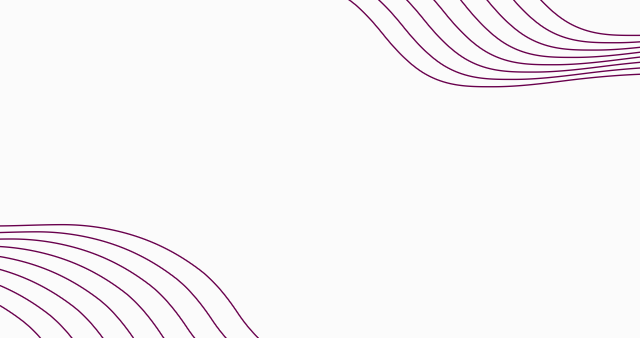
Give the GLSL for this background, as a Shadertoy shader.

```glsl
const int KNOTS = 6;
const int LINES = 8;
const vec3 PAPER = vec3(0.984);
const vec3 PLUM = vec3(0.41, 0.0, 0.30);
const float HALF_WIDTH = 0.108;

// Lengths are percentages of the canvas width; each knot is (x, y, slope).
const vec3 UPPER_WAVE[KNOTS] = vec3[KNOTS](
    vec3(54.69, 52.73, -0.72), vec3(59.90, 47.40, -1.24),
    vec3(66.41, 41.28, -0.58), vec3(77.08, 39.26, 0.0),
    vec3(88.54, 40.23, 0.125), vec3(100.0, 41.21, 0.04));
const vec3 LOWER_WAVE[KNOTS] = vec3[KNOTS](
    vec3(0.0, 17.51, 0.01), vec3(9.77, 17.71, 0.0),
    vec3(19.53, 16.41, -0.27), vec3(31.25, 10.61, -0.76),
    vec3(37.11, 3.97, -1.5), vec3(40.23, 0.13, -1.0));
const vec2 UPPER_STEP = vec2(3.19, 1.146);
const vec2 LOWER_STEP = vec2(-3.98, -1.12);

// Cubic Hermite segment: returns height and slope at x.
vec2 hermite(vec3 a, vec3 b, float x) {
    float span = b.x - a.x;
    float t = (x - a.x) / span;
    float rise = b.y - a.y;
    float c2 = 3.0 * rise - span * (2.0 * a.z + b.z);
    float c3 = span * (a.z + b.z) - 2.0 * rise;
    float height = a.y + t * (span * a.z + t * (c2 + t * c3));
    float slope = a.z + t * (2.0 * c2 + 3.0 * t * c3) / span;
    return vec2(height, slope);
}

// Smooth profile through the knots, extended straight past both ends.
vec2 profile(vec3 knots[KNOTS], float x) {
    float inside = clamp(x, knots[0].x, knots[KNOTS - 1].x);
    vec2 curve = vec2(0.0);
    for (int i = 0; i < KNOTS - 1; i++) {
        if (inside >= knots[i].x) curve = hermite(knots[i], knots[i + 1], inside);
    }
    curve.x += curve.y * (x - inside);
    return curve;
}

// Approximate distance to the nearest of the shifted copies of one wave.
float waveDistance(vec2 p, vec3 knots[KNOTS], vec2 shift) {
    float nearest = 1e5;
    for (int i = 0; i < LINES; i++) {
        vec2 q = p - float(i) * shift;
        vec2 curve = profile(knots, q.x);
        nearest = min(nearest, abs(q.y - curve.x) / sqrt(1.0 + curve.y * curve.y));
    }
    return nearest;
}

// Antialiased line coverage.
float stroke(float dist, float halfWidth, float pixel) {
    return clamp(0.5 + (halfWidth - dist) / pixel, 0.0, 1.0);
}

void mainImage(out vec4 fragColor, in vec2 fragCoord) {
    float pixel = 100.0 / iResolution.x;
    vec2 p = fragCoord * pixel;

    // Wave bundles in the upper right and lower left corners
    float dist = min(waveDistance(p, UPPER_WAVE, UPPER_STEP),
                     waveDistance(p, LOWER_WAVE, LOWER_STEP));

    fragColor = vec4(mix(PAPER, PLUM, stroke(dist, HALF_WIDTH, pixel)), 1.0);
}
```
